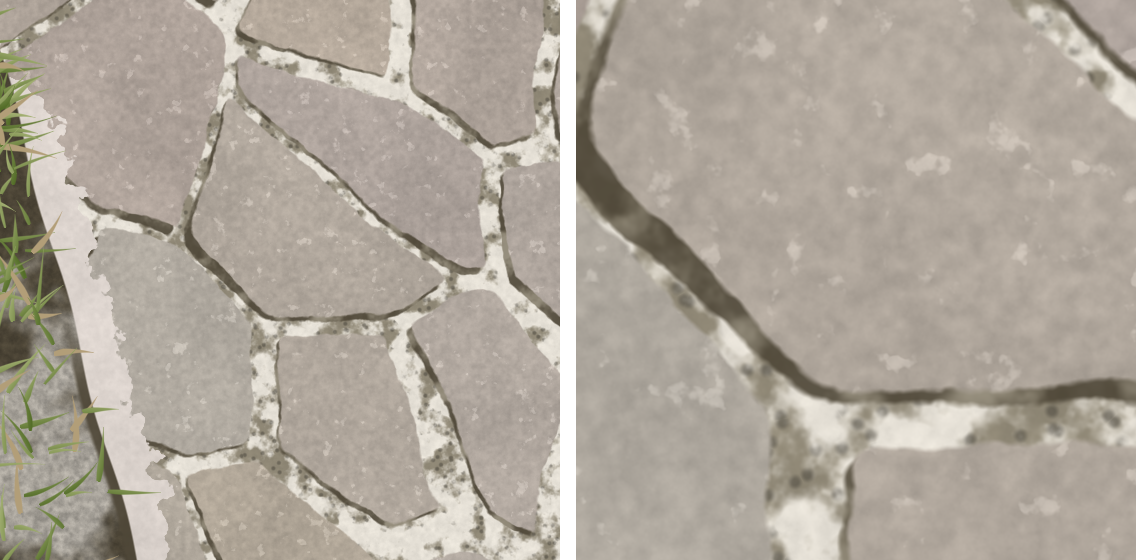
Left: the whole. Right: its middle third, enlarged.
Write a WebGL 2 fragment shader that draws this texture.

```glsl
#version 300 es
precision highp float;

uniform vec2 u_resolution;
out vec4 fragColor;

const vec2 STONE_AXIS = vec2(0.75, -0.661);   // long direction of the stones
const vec2 STONE_FREQ = vec2(2.5, 3.7);       // stones per canvas, along and across
const vec2 STONE_SEED = vec2(7.3, 3.6);
const float JOINT_MIN = 0.006;
const float JOINT_MAX = 0.027;
const float CORNER_ROUNDING = 0.012;
const vec2 LEDGE_SHIFT = vec2(0.011, 0.014);
const float SOFTNESS = 0.0022;
const float STRIP_WIDTH = 0.075;
const int BLADES = 130;

const vec3 STONE_GREY = vec3(0.69, 0.67, 0.635);
const vec3 STONE_WARM = vec3(0.71, 0.66, 0.59);
const vec3 STONE_MAUVE = vec3(0.68, 0.63, 0.61);
const vec3 MORTAR_LIGHT = vec3(0.90, 0.88, 0.84);
const vec3 MORTAR_DARK = vec3(0.56, 0.53, 0.46);
const vec3 PAINT = vec3(0.90, 0.865, 0.84);
const vec3 SHADOW = vec3(0.31, 0.28, 0.22);
const vec3 LEAF_DARK = vec3(0.33, 0.43, 0.16);
const vec3 LEAF_LIGHT = vec3(0.64, 0.69, 0.45);
const vec3 STRAW = vec3(0.70, 0.62, 0.47);

vec2 hash2(vec2 p) {
    vec3 h = fract(p.xyx * vec3(0.1031, 0.1030, 0.0973));
    h += dot(h, h.yzx + 33.33);
    return fract((h.xx + h.yz) * h.zy);
}

float valueNoise(vec2 p) {
    vec2 i = floor(p), f = fract(p);
    f = f * f * (3.0 - 2.0 * f);
    float low = mix(hash2(i).x, hash2(i + vec2(1, 0)).x, f.x);
    float high = mix(hash2(i + vec2(0, 1)).x, hash2(i + 1.0).x, f.x);
    return mix(low, high, f.y);
}

float layeredNoise(vec2 p) {
    float sum = 0.0, weight = 0.53;
    for (int i = 0; i < 4; i++) {
        sum += weight * valueNoise(p);
        p = mat2(1.6, 1.2, -1.2, 1.6) * p + 17.0;
        weight *= 0.5;
    }
    return sum;
}

// Distance to the nearest cell point
float cellular(vec2 p) {
    float nearest = 2.0;
    for (int k = 0; k < 9; k++) {
        vec2 cell = floor(p) + vec2(k % 3 - 1, k / 3 - 1);
        nearest = min(nearest, length(cell + hash2(cell) - p));
    }
    return nearest;
}

float smoothMin(float a, float b, float k) {
    float h = max(k - abs(a - b), 0.0) / k;
    return min(a, b) - 0.25 * h * h * k;
}

// x: depth inside a stone (negative in the joint), yz: stone id
vec3 paving(vec2 p) {
    float rough = (layeredNoise(p * 38.0) - 0.5) * 0.011;
    float spread = 0.022 * smoothstep(0.1, 0.9, p.x - p.y);
    p += 0.014 * sin(p.yx * vec2(9.0, 11.0) + vec2(1.0, 2.0));
    p += 0.005 * sin(p.yx * vec2(27.0, 23.0) + 4.0);
    vec2 across = vec2(-STONE_AXIS.y, STONE_AXIS.x);
    vec2 q = vec2(dot(p, STONE_AXIS), dot(p, across)) * STONE_FREQ + STONE_SEED;
    vec2 id = vec2(0.0), home = vec2(9.0);
    for (int k = 0; k < 9; k++) {
        vec2 cell = floor(q) + vec2(k % 3 - 1, k / 3 - 1);
        vec2 toPoint = cell + 0.1 + 0.8 * hash2(cell) - q;
        if (dot(toPoint, toPoint) < dot(home, home)) { home = toPoint; id = cell; }
    }
    float depth = 1.0;
    for (int k = 0; k < 25; k++) {
        vec2 cell = id + vec2(k % 5 - 2, k / 5 - 2);
        if (k == 12) continue;
        vec2 other = cell + 0.1 + 0.8 * hash2(cell) - q;
        vec2 normal = normalize(other - home);
        float border = dot(0.5 * (home + other), normal) / length(normal * STONE_FREQ);
        depth = smoothMin(depth, border, CORNER_ROUNDING);
    }
    float joint = mix(JOINT_MIN, JOINT_MAX, hash2(id + 5.0).x) + spread;
    return vec3(depth - joint + rough, id);
}

float curbEdge(float y) {
    return 0.023 + 0.27 * (0.82 - y) + 0.005 * sin(y * 17.0);
}

vec3 grassBlades(vec3 color, vec2 p, float soft) {
    for (int i = 0; i < BLADES; i++) {
        vec2 place = hash2(vec2(i, 3)), shape = hash2(vec2(i, 41)), tone = hash2(vec2(i, 87));
        float y = 1.02 - 1.06 * pow(place.x, 1.15);
        vec2 root = vec2(mix(-0.04, curbEdge(y) - 0.012, place.y), y);
        float angle = mix(-0.1, 2.5, shape.x);
        vec2 dir = vec2(cos(angle), sin(angle));
        float size = mix(0.045, 0.12, shape.y);
        float t = dot(p - root, dir) / size;
        float side = dot(p - root, vec2(-dir.y, dir.x)) + (tone.y - 0.5) * 0.05 * t * t;
        float width = mix(0.004, 0.0085, tone.x) * sqrt(clamp(t * 3.0 + 0.2, 0.0, 1.0)) * (1.0 - t);
        float cover = 1.0 - smoothstep(-soft, soft, abs(side) - width);
        cover *= step(0.0, t) * step(t, 1.0);
        vec3 leaf = mix(LEAF_DARK, LEAF_LIGHT, clamp(tone.y * 0.8 + 0.3 * t + side * 25.0, 0.0, 1.0));
        leaf = mix(leaf, STRAW, step(0.88, tone.x));
        color = mix(color, leaf, cover);
    }
    return color;
}

void main() {
    float unit = min(u_resolution.x, u_resolution.y);
    vec2 p = gl_FragCoord.xy / unit;
    float soft = max(SOFTNESS, 0.8 / unit);
    float blotch = layeredNoise(p * 8.0);
    float grain = layeredNoise(p * 110.0) - 0.5;

    // Crumbly mortar with pits
    float crumbs = layeredNoise(p * 42.0) + 0.35 * (blotch - 0.5);
    vec3 color = mix(MORTAR_DARK, MORTAR_LIGHT, smoothstep(0.27, 0.56, crumbs));
    float pit = 1.0 - smoothstep(0.08, 0.3, cellular(p * 55.0));
    color *= 1.0 - 0.25 * pit * (1.0 - smoothstep(0.4, 0.6, crumbs)) + 0.12 * grain;

    // Shaded stone sides, then the stone faces
    vec3 stone = paving(p);
    float thickness = 0.25 + 1.1 * valueNoise(p * 6.0 + 4.0);
    float ledge = smoothstep(-soft, soft, paving(p + LEDGE_SHIFT * thickness).x);
    vec3 sideColor = mix(SHADOW, MORTAR_DARK, smoothstep(0.4, 0.75, layeredNoise(p * 30.0 + 9.0)));
    color = mix(color, sideColor, ledge * 0.92);
    vec2 tint = hash2(stone.yz + 11.0);
    vec3 face = mix(mix(STONE_GREY, STONE_WARM, tint.x), STONE_MAUVE, tint.y * 0.7);
    face *= 1.0 + 0.16 * (blotch - 0.5) + 0.17 * grain;
    face += 0.09 * smoothstep(0.68, 0.8, layeredNoise(p * 60.0 + 30.0));
    color = mix(color, face, smoothstep(-soft, soft, stone.x));

    // Flaking painted strip along the curb
    float inward = p.x - curbEdge(p.y);
    float flakes = (layeredNoise(p * 32.0 + 2.0) - 0.5) * 0.09;
    float stripWidth = STRIP_WIDTH * (1.0 - smoothstep(0.78, 0.88, p.y));
    float painted = 1.0 - smoothstep(-soft, soft, inward + flakes - stripWidth);
    color = mix(color, PAINT * (0.96 + 0.1 * (blotch - 0.5) + 0.08 * grain), painted);

    // Ground, curb shadow and grass
    vec3 ground = mix(SHADOW, STONE_GREY, smoothstep(0.4, 0.65, blotch + 0.15 - 0.3 * p.y));
    ground *= 0.95 + 0.4 * grain;
    float curbShade = smoothstep(-0.024, -0.014, inward) * (1.0 - smoothstep(0.3, 0.45, p.y));
    ground = mix(ground, SHADOW, curbShade * 0.9);
    color = mix(ground, color, smoothstep(-soft, soft, inward));
    if (p.x < 0.4) color = grassBlades(color, p, soft * 0.7);

    fragColor = vec4(clamp(color, 0.0, 1.0), 1.0);
}
```
